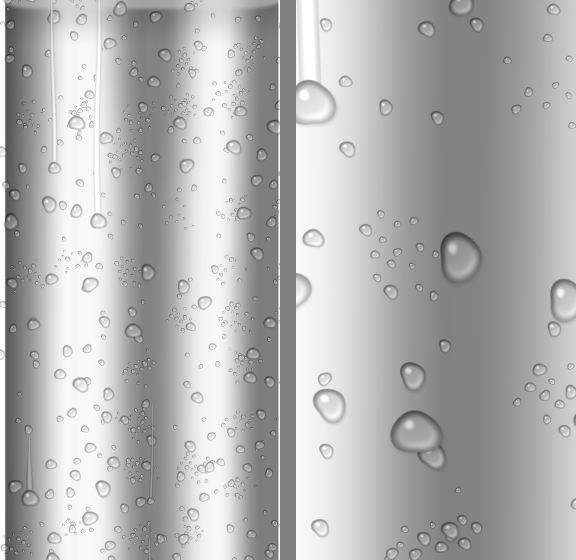
Left, the full canvas; right, a detail of the centre.
This texture is drawn by a WebGL 2 fragment shader. Its source:

```glsl
#version 300 es
precision highp float;

uniform vec2 u_resolution;
out vec4 fragColor;

float hash(vec2 p) {
    vec3 q = fract(p.xyx * vec3(0.1031, 0.1030, 0.0973));
    q += dot(q, q.yzx + 33.33);
    return fract((q.x + q.y) * q.z);
}

float noise(float x) {
    float i = floor(x), f = fract(x);
    return mix(hash(vec2(i, 7.0)), hash(vec2(i + 1.0, 7.0)), f * f * (3.0 - 2.0 * f));
}

// Cylinder reflections: two bright bands between dark ones
float metal(vec2 p) {
    float x = p.x + 0.006 * sin(p.y * 2.3);
    float spread = 0.03 * smoothstep(1.2, 2.0, p.y);
    float tone = 0.34 + 0.14 * smoothstep(0.015, 0.09, x);
    tone += 0.49 * smoothstep(0.06, 0.25, x);
    tone -= 0.46 * smoothstep(0.34 - spread, 0.53 - spread, x);
    tone += 0.46 * smoothstep(0.54 + spread, 0.75, x) - 0.48 * smoothstep(0.78, 0.94, x);
    tone += 0.015 * (noise(p.x * 45.0) - 0.5);

    // Shaded shoulder under a pale curved lip
    float lip = p.y - 1.965 - 0.025 * pow(abs(2.0 * p.x - 1.0), 12.0);
    tone *= 1.0 - 0.14 * smoothstep(-0.14, 0.0, lip);
    tone = mix(tone, 0.84, 0.5 * smoothstep(-0.008, 0.016, lip));

    // White ground beyond both sides
    float side = smoothstep(0.015, 0.022, p.x) * (1.0 - smoothstep(0.991, 0.998, p.x));
    return mix(1.0, tone, side);
}

// Irregular bead of water with faint shadow, dark rim, inner glow and glint
void drop(inout float tone, float ground, vec2 q, float r, float seed, float px) {
    float a = atan(q.y, q.x + 1e-5);
    float radius = r * (1.0 + 0.11 * sin(2.0 * a + seed) + 0.07 * sin(3.0 * a + seed * 1.7));
    vec2 n = q / radius;
    float k = length(n), soft = 1.1 * px / radius;
    float lit = dot(n, vec2(0.55, -0.83));

    tone *= 1.0 - 0.14 * (1.0 - smoothstep(0.85, 1.15, length(n - vec2(0.04, -0.08))));

    float body = mix(ground, 0.74, 0.35) + 0.07 * lit;
    body += 0.13 * max(lit, 0.0) * (1.0 - smoothstep(0.0, 0.35, abs(k - 0.65)));
    body -= smoothstep(0.6, 1.0, k) * (0.25 - 0.05 * lit);
    body += 0.24 * (1.0 - smoothstep(0.05, 0.32, length(n - vec2(-0.3, 0.36))));
    tone = mix(tone, body, 1.0 - smoothstep(1.0 - soft, 1.0 + soft, k));
}

// Chance of spray, high inside scattered round patches
float spray(vec2 p) {
    vec2 id = floor(p / 0.19);
    vec2 centre = 0.3 + 0.4 * vec2(hash(id + 41.0), hash(id + 67.0));
    float d = length(p / 0.19 - id - centre);
    return step(0.4, hash(id + 93.0)) * 0.75 * (1.0 - smoothstep(0.1, 0.45, d));
}

// One bead per jittered cell of a turned grid, kept inside its cell
void scatter(inout float tone, float ground, vec2 p, float cell, vec2 sizes, float chance, float turn, float px) {
    mat2 spin = mat2(cos(turn), sin(turn), -sin(turn), cos(turn));
    vec2 g = spin * p / cell + 40.0;
    vec2 id = floor(g);
    vec2 key = id + 97.0 * turn;
    if (chance < 0.0) chance = spray(((id + 0.5 - 40.0) * cell) * spin);
    if (hash(key) > chance) return;
    float size = hash(key + 13.7);
    float r = mix(sizes.x, sizes.y, size * size);
    float room = 0.5 - min(1.3 * r / cell, 0.42);
    vec2 jitter = vec2(hash(key + 29.1), hash(key + 53.9)) * 2.0 - 1.0;
    vec2 q = ((g - id - 0.5 - jitter * room) * cell) * spin;
    drop(tone, ground, q, r, 6.28 * hash(key + 71.3), px);
}

// Running trail: x, upper end, lower end, half width
void trail(inout float tone, float ground, vec2 p, vec4 run, float px) {
    float t = (run.y - p.y) / (run.y - run.z);
    float x = p.x - run.x - 0.005 * sin(p.y * 7.0 + run.x * 20.0);
    float w = run.w * (0.15 + 0.85 * smoothstep(-0.1, 1.0, t));
    float inside = smoothstep(0.0, 0.1, t) * (1.0 - smoothstep(0.98, 1.0, t));
    float k = x / w;
    float wet = ground + 0.1 * exp(-k * k * 5.0) - 0.11 * smoothstep(0.3, 1.0, abs(k));
    float cover = 1.0 - smoothstep(w - px, w + px, abs(x));
    tone = mix(tone, wet, inside * cover);
    vec2 head = vec2(x, p.y - run.z);
    drop(tone, ground, head * vec2(1.0, 0.88), run.w * 2.0, 1.6, px);
}

void main() {
    vec2 p = gl_FragCoord.xy / u_resolution.x;
    float px = 1.0 / u_resolution.x;
    float ground = metal(p);
    float tone = ground;

    // Water, from fine spray to large beads
    scatter(tone, ground, p, 0.022, vec2(0.0035, 0.0085), -1.0, 0.6, px);
    scatter(tone, ground, p, 0.075, vec2(0.007, 0.016), 0.4, 1.1, px);
    scatter(tone, ground, p, 0.108, vec2(0.015, 0.028), 0.5, 0.35, px);

    vec4 runs[5] = vec4[5](
        vec4(0.19, 2.3, 1.40, 0.010), vec4(0.35, 2.5, 1.21, 0.013),
        vec4(0.11, 0.45, 0.22, 0.014), vec4(0.54, 0.58, 0.21, 0.006),
        vec4(0.54, 0.15, -0.05, 0.006));
    for (int i = 0; i < 5; i++) trail(tone, ground, p, runs[i], px);

    fragColor = vec4(vec3(clamp(tone, 0.0, 1.0)), 1.0);
}
```
